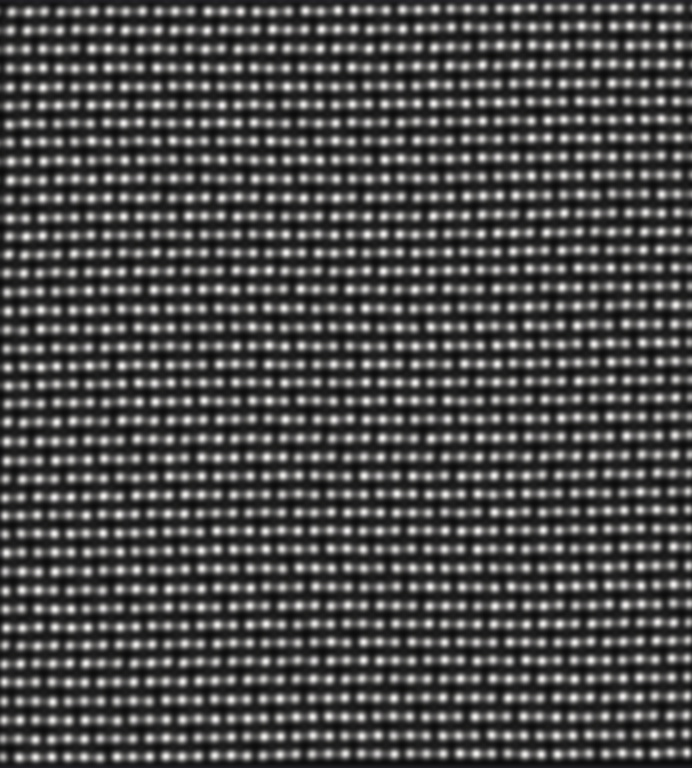
Write a Shadertoy shader that draws this texture.

```glsl
float hash(vec2 cell) {
    return fract(sin(dot(cell, vec2(12.99, 78.23))) * 4375.85);
}

// Soft oval spot with separate horizontal and vertical radii
float spot(vec2 p, vec2 radius) {
    p /= radius;
    return exp(-dot(p, p));
}

// Thread coordinates: bead centres lie on the integers
vec2 weaveSpace(vec2 uv) {
    vec2 p = vec2(uv.x * 42.5 - 0.2 - 0.5 * uv.y,
                  (uv.y - 0.0143 - 0.0065 * uv.x) * 41.3);
    p.x += 0.05 * sin(uv.y * 23.0) + 0.03 * sin(uv.y * 61.0 + uv.x * 5.0);
    p.y += 0.04 * sin(uv.x * 9.0 + uv.y * 4.0) + 0.03 * sin(uv.y * 37.0);
    return p;
}

float weaveLight(vec2 p) {
    vec2 nearest = floor(p + 0.5);
    float light = 0.0;
    for (int j = -1; j <= 1; j++) {
        for (int i = -1; i <= 1; i++) {
            vec2 cell = nearest + vec2(i, j);
            if (cell.y < -0.5 || cell.y > 40.5) continue;
            float vary = hash(cell);
            vec2 d = p - cell;

            // Every third gap is open, stepping diagonally by row
            float open = step(mod(cell.x + cell.y, 3.0), 0.5);

            // Bright bead, link to its neighbour, faint thread between rows
            vec2 jitter = 0.06 * (vec2(vary, hash(cell + 31.7)) - 0.5);
            light += mix(0.77, 0.92, vary) * spot(d - jitter, vec2(0.325, 0.28));
            light += mix(0.17, 0.0, open) * spot(d - vec2(0.5, 0.0), vec2(0.25, 0.25));
            light += mix(0.06, 0.0, open) * spot(d - vec2(0.5), vec2(0.25, 0.2));
        }
    }
    return light;
}

void mainImage(out vec4 fragColor, in vec2 fragCoord) {
    vec2 uv = fragCoord / iResolution.xy;
    float light = 0.035 + weaveLight(weaveSpace(uv));

    // Slightly dimmer side borders
    light *= mix(0.75, 1.0, smoothstep(0.0, 0.008, min(uv.x, 1.0 - uv.x)));

    vec3 color = light * vec3(1.0, 0.99, 0.985);

    // Cool grey selvedge along the top and bottom
    float edge = smoothstep(0.008, 0.0, min(uv.y, 1.0 - uv.y));
    color = mix(color, vec3(0.18, 0.18, 0.21), 0.6 * edge);
    fragColor = vec4(min(color, vec3(0.93)), 1.0);
}
```
